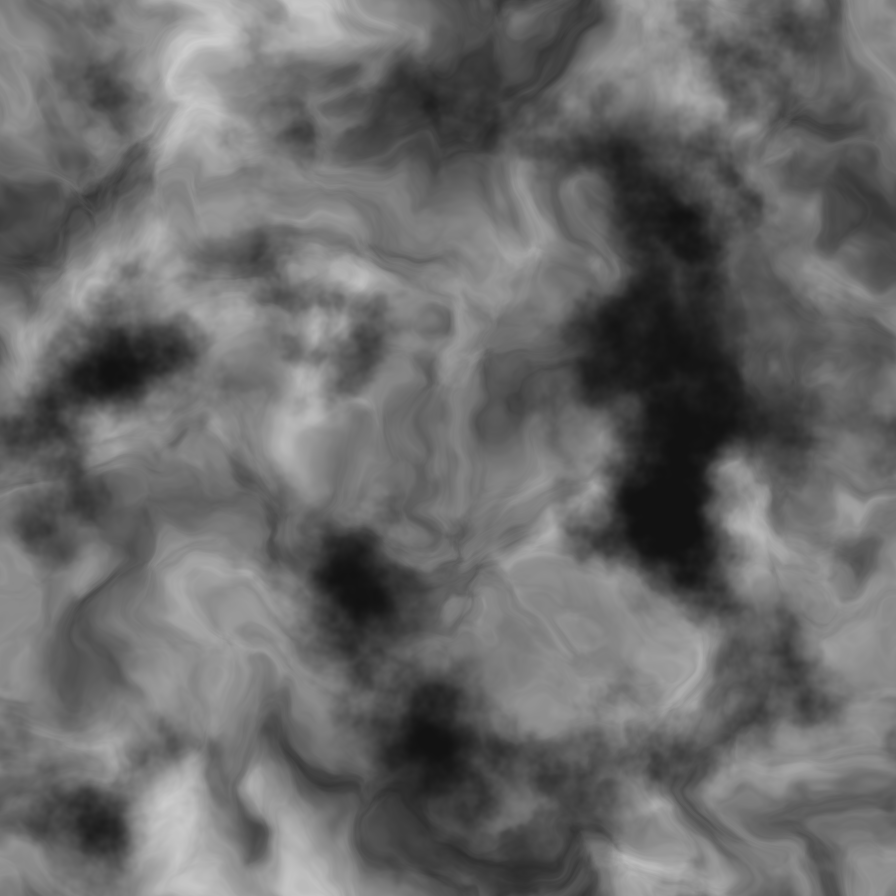
A WebGL 1 fragment shader for this texture:

```glsl
precision highp float;

uniform vec2 u_resolution;

const float CELLS = 4.0;            // lattice cells across the tile
const float CLOUD_GAIN = 0.49;      // strength of each finer cloud octave
const float DRIFT_GAIN = 0.43;      // strength of each finer drift octave
const float SWIRL = 0.12;           // first bend of the wisps
const float FOLD = 0.2;             // second bend, makes the creases
const float SMOKE_TONE = 0.515;
const float SMOKE_CONTRAST = 0.46;
const float SOOT_TONE = 0.07;
const float SOOT_START = -0.1;      // cloud density where soot appears
const float SOOT_FULL = 0.59;       // cloud density where soot is solid
const vec2 ORIGIN = vec2(0.85, 0.28);   // puts the tile border in calm smoke
const vec2 OCTAVE_SHIFT = vec2(0.37, 0.71);

// Whole cell index within the period, safe against inexact division
vec2 wrapCell(vec2 cell, float period) {
  return floor(mod(cell + 0.5, period));
}

vec2 gradient(vec2 cell, float seed) {
  vec3 h = fract(vec3(cell.xyx + seed * 7.31) * vec3(0.1031, 0.1030, 0.0973));
  h += dot(h, h.yzx + 33.33);
  float angle = 6.28318 * fract((h.x + h.y) * h.z);
  return vec2(cos(angle), sin(angle));
}

// Gradient noise that repeats after a whole number of cells
float wrappedNoise(vec2 p, float period, float seed) {
  vec2 cell = floor(p);
  vec2 f = p - cell;
  vec2 low = wrapCell(cell, period);
  vec2 high = wrapCell(cell + 1.0, period);
  vec2 fade = f * f * f * (f * (f * 6.0 - 15.0) + 10.0);
  float a = dot(gradient(low, seed), f);
  float b = dot(gradient(vec2(high.x, low.y), seed), f - vec2(1.0, 0.0));
  float c = dot(gradient(vec2(low.x, high.y), seed), f - vec2(0.0, 1.0));
  float d = dot(gradient(high, seed), f - 1.0);
  return mix(mix(a, b, fade.x), mix(c, d, fade.x), fade.y);
}

float cloud(vec2 uv, float seed) {
  float sum = 0.0;
  float weight = 1.0;
  float period = CELLS;
  for (int i = 0; i < 6; i++) {
    float layer = seed + float(i);
    sum += weight * wrappedNoise(uv * period + OCTAVE_SHIFT * layer, period, layer);
    weight *= CLOUD_GAIN;
    period *= 2.0;
  }
  return sum;
}

// Smooth displacement field, four octaves per axis
vec2 drift(vec2 uv, float seed) {
  vec2 sum = vec2(0.0);
  float weight = 1.0;
  float period = CELLS;
  for (int i = 0; i < 4; i++) {
    float layer = seed + float(i);
    vec2 p = uv * period + OCTAVE_SHIFT * layer;
    sum += weight * vec2(wrappedNoise(p, period, layer),
                         wrappedNoise(p + 0.5, period, layer + 5.0));
    weight *= DRIFT_GAIN;
    period *= 2.0;
  }
  return sum;
}

void main() {
  vec2 uv = fract(gl_FragCoord.xy / u_resolution + ORIGIN);

  // Dark, soft soot clouds
  float soot = smoothstep(SOOT_START, SOOT_FULL, cloud(uv, 3.0));

  // Pale smoke, folded into wisps that calm down inside the soot
  vec2 bent = uv + SWIRL * drift(uv, 11.0);
  vec2 folded = uv + FOLD * (1.1 - soot) * drift(bent, 23.0);
  float smoke = SMOKE_TONE + SMOKE_CONTRAST * cloud(folded, 41.0);

  float tone = mix(smoke, SOOT_TONE, soot);
  gl_FragColor = vec4(vec3(clamp(tone, 0.0, 1.0)), 1.0);
}
```
